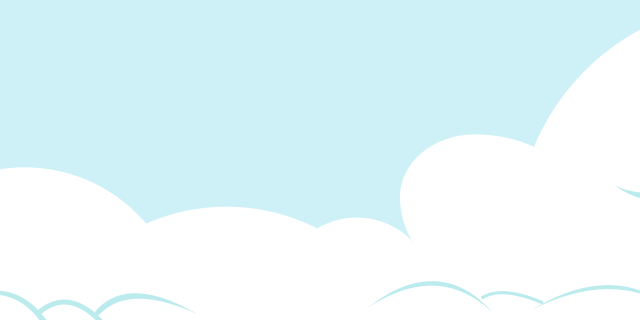
A Shadertoy shader for this background:

```glsl
const vec3 SKY = vec3(0.804, 0.945, 0.967);
const vec3 CLOUD = vec3(1.0);
const vec3 CREASE = vec3(0.735, 0.92, 0.93);
const int CREASE_STEPS = 20;

float circleDistance(vec2 p, vec2 center, float radius) {
    return length(p - center) - radius;
}

// Ellipse with separate radii toward left, right, bottom and top
float lobeDistance(vec2 p, vec2 center, vec4 radii) {
    vec2 q = p - center;
    vec2 r = vec2(q.x < 0.0 ? radii.x : radii.y, q.y < 0.0 ? radii.z : radii.w);
    float k = length(q / r);
    return k * (k - 1.0) / max(length(q / (r * r)), 1e-4);
}

// Quadratic curve: xy is position, z is half width
vec3 curvePoint(vec3 a, vec3 b, vec3 c, float t) {
    return mix(mix(a, b, t), mix(b, c, t), t);
}

// Stroke that tapers along its curve
float creaseDistance(vec2 p, vec3 a, vec3 b, vec3 c) {
    float nearest = 1e4;
    vec3 from = a;
    for (int i = 1; i <= CREASE_STEPS; i++) {
        vec3 to = curvePoint(a, b, c, float(i) / float(CREASE_STEPS));
        vec2 along = to.xy - from.xy;
        float h = clamp(dot(p - from.xy, along) / dot(along, along), 0.0, 1.0);
        vec3 spot = mix(from, to, h);
        nearest = min(nearest, length(p - spot.xy) - spot.z);
        from = to;
    }
    return nearest;
}

float cloudDistance(vec2 p) {
    float d = p.y - 21.1;
    d = min(d, circleDistance(p, vec2(7.8, -1.8), 49.5));
    d = min(d, circleDistance(p, vec2(70.8, -27.1), 62.5));
    d = min(d, circleDistance(p, vec2(111.5, 7.8), 24.2));
    d = min(d, circleDistance(p, vec2(234.9, 25.8), 73.7));
    return min(d, lobeDistance(p, vec2(148.4, 38.5), vec4(23.4, 30.7, 25.3, 19.5)));
}

float creasesDistance(vec2 p) {
    // Lower left folds
    float d = creaseDistance(p, vec3(-1.6, 8.6, 0.65), vec3(7.8, 8.3, 0.8), vec3(14.1, -1.0, 0.9));
    d = min(d, creaseDistance(p, vec3(12.5, 2.6, 0.8), vec3(21.4, 9.9, 0.75), vec3(31.5, -0.5, 0.8)));
    d = min(d, creaseDistance(p, vec3(30.5, 2.3, 0.8), vec3(40.1, 12.8, 1.3), vec3(61.2, 2.1, 0.0)));
    // Lower right folds
    d = min(d, creaseDistance(p, vec3(115.4, 4.2, 0.0), vec3(137.0, 19.3, 1.4), vec3(153.4, 2.9, 0.0)));
    d = min(d, creaseDistance(p, vec3(150.8, 7.0, 0.5), vec3(156.8, 10.7, 0.5), vec3(169.3, 5.5, 0.5)));
    d = min(d, creaseDistance(p, vec3(166.9, 3.6, 0.0), vec3(186.5, 14.1, 1.0), vec3(201.8, 8.1, 0.4)));
    // Fold in the tall cloud
    return min(d, creaseDistance(p, vec3(192.4, 41.9, 0.0), vec3(195.8, 39.8, 0.4), vec3(201.0, 38.8, 1.0)));
}

// Coverage of a shape, softened over one pixel
float coverage(float d, float pixel) {
    return clamp(0.5 - d / pixel, 0.0, 1.0);
}

void mainImage(out vec4 fragColor, in vec2 fragCoord) {
    // Canvas height is 100 units
    float pixel = 100.0 / iResolution.y;
    vec2 p = fragCoord * pixel;

    vec3 color = mix(SKY, CLOUD, coverage(cloudDistance(p), pixel));
    color = mix(color, CREASE, coverage(creasesDistance(p), pixel));
    fragColor = vec4(color, 1.0);
}
```
